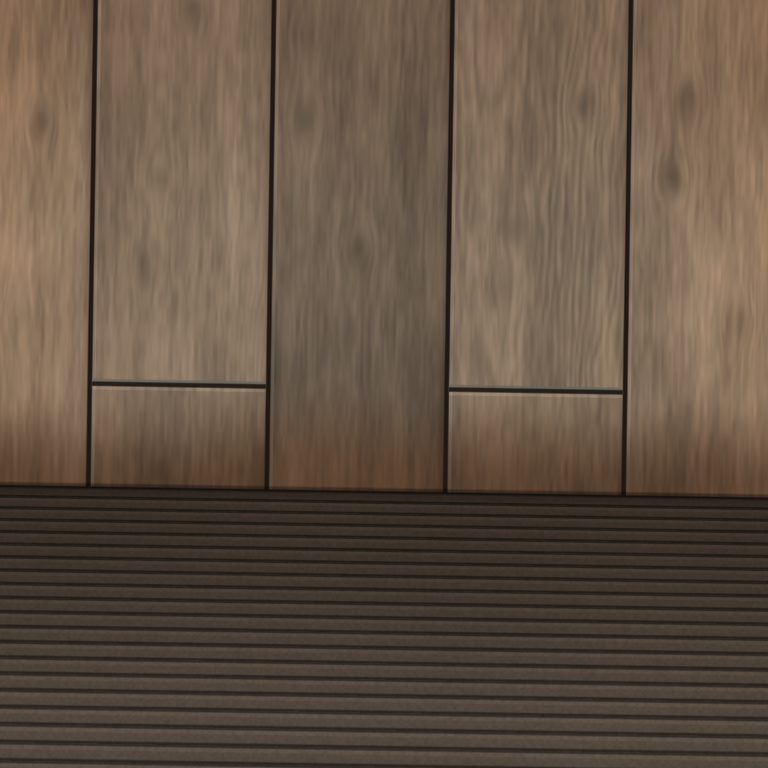
Write a three.js fragment shader that draws this texture.

```glsl
// Brown wooden planks above a dark ribbed mat, seen at a slight tilt.
// Planks repeat across with noise grain and scattered knots; the ribs
// widen toward the viewer through a logarithmic repeat.
varying vec2 vUv;

const float PLANK_WIDTH = 0.2324;
const float TILT = 0.0165;
const vec3 SEAM_COLOR = vec3(0.11, 0.085, 0.065);

float hash(vec2 p) {
  return fract(sin(dot(p, vec2(127.1, 311.7))) * 43758.5453);
}

float noise(vec2 p) {
  vec2 i = floor(p), f = fract(p);
  f = f * f * (3.0 - 2.0 * f);
  return mix(mix(hash(i), hash(i + vec2(1.0, 0.0)), f.x),
             mix(hash(i + vec2(0.0, 1.0)), hash(i + vec2(1.0, 1.0)), f.x), f.y);
}

float fbm(vec2 p) {
  float sum = 0.0, amp = 0.5;
  for (int i = 0; i < 4; i++) {
    sum += amp * noise(p);
    p = p * 2.03 + 17.3;
    amp *= 0.5;
  }
  return sum;
}

// Soft band: one at distance zero, fading to zero at the given width
float band(float d, float width) {
  return 1.0 - smoothstep(width * 0.35, width, abs(d));
}

// x: darkness of the knots, y: sideways push they give the grain
vec2 knots(vec2 p, float id) {
  vec2 sum = vec2(0.0);
  for (int i = 0; i < 3; i++) {
    float k = float(i);
    vec2 center = vec2(0.04 + 0.15 * hash(vec2(id + 2.0, k + 3.0)),
                       0.55 + 0.15 * (k + hash(vec2(k + 7.0, id + 5.0))));
    vec2 d = (p - center) / vec2(0.014, 0.022);
    float falloff = exp(-dot(d, d));
    float strength = 0.4 + 0.6 * hash(vec2(id, k + 11.0));
    sum += strength * vec2(falloff, 0.012 * d.x * exp(-0.4 * dot(d, d)));
  }
  return sum;
}

// Signed grain shade around zero; p.x is measured from the plank's left side
float grain(vec2 p, float id) {
  vec2 knot = knots(p, id);
  vec2 q = p + vec2(id * 3.7, id * 1.9);
  q.x -= knot.y;
  float warp = fbm(q * vec2(14.0, 3.0));
  float fibers = noise(q * vec2(190.0, 16.0)) - 0.5;
  float pores = noise(q * vec2(330.0, 45.0)) - 0.5;
  float streaks = fbm(q * vec2(42.0, 2.6)) - 0.47;
  float arch = (p.x - 0.075) * (p.x - 0.075) * 90.0 - p.y * 1.5;
  float rings = sin((arch + warp * 1.8 + q.x * 5.0) * 24.0);
  float ringAmount = mix(0.012, 0.035, band(id - 3.0, 0.6));
  float blotches = fbm(q * vec2(9.0, 5.0)) - 0.47;
  return fibers * 0.12 + pores * 0.08 + streaks * 0.2 + rings * ringAmount
       + blotches * 0.22 - knot.x * 0.17;
}

vec3 planks(vec2 uv, float above) {
  float across = (uv.x - 0.1245 + 0.0153 * (1.0 - uv.y)) / PLANK_WIDTH;
  float id = floor(across) + 1.0;
  float local = fract(across) * PLANK_WIDTH;
  float seam = (fract(across + 0.5) - 0.5) * PLANK_WIDTH;

  // Cross joints lie on the second and fourth planks
  float jointed = band(id - 1.0, 0.6) + band(id - 3.0, 0.6);
  float joint = above - 0.1345;
  float pieceId = id + jointed * 6.0 * step(joint, 0.0);

  // Broad tones: warm top corners, gray middle, brown foot
  vec3 color = mix(vec3(0.535, 0.46, 0.385), vec3(0.49, 0.405, 0.33),
                   smoothstep(0.65, 1.0, uv.y));
  color += vec3(0.035, 0.005, -0.015) * smoothstep(0.25, 0.55, abs(uv.x - 0.5));
  color *= 1.0 - 0.13 * band(id - 2.0, 0.6) - 0.03 * band(id - 3.0, 0.6);
  color *= 1.0 - 0.15 * band(id - 2.0, 0.6) * smoothstep(0.7, 0.45, uv.y);
  float foot = 1.0 - smoothstep(0.0, 0.14, above + 0.03 * (noise(uv * 9.0) - 0.5));
  color = mix(color, vec3(0.35, 0.255, 0.185), foot * 0.95);
  color *= 1.0 + 1.25 * grain(vec2(local, uv.y), pieceId);

  // Grooves with shaded shoulders and a thin lit side
  color *= 1.0 - 0.3 * exp(-abs(seam) / 0.006);
  color += 0.07 * band(seam - 0.0055, 0.003);
  color = mix(color, SEAM_COLOR, 0.95 * band(seam, 0.0042));
  float openJoint = jointed * smoothstep(0.002, 0.004, abs(seam));
  color = mix(color, vec3(0.40, 0.40, 0.37), 0.8 * openJoint * band(joint - 0.0035, 0.0035));
  color = mix(color, SEAM_COLOR, 0.9 * openJoint * band(joint + 0.0005, 0.0042));
  color += 0.06 * openJoint * band(joint + 0.006, 0.003);
  return color;
}

vec3 ribbedMat(vec2 uv, float depth) {
  float phase = fract(35.7 * log(1.0 + 1.96 * depth));
  float near = smoothstep(0.0, 0.34, depth);
  vec3 color = mix(vec3(0.225, 0.185, 0.15), vec3(0.335, 0.29, 0.25), near);
  float groove = band(min(phase, 1.0 - phase), 0.2);
  float lip = band(phase - 0.26, 0.17);
  color *= 1.04 - 0.1 * phase - 0.42 * groove + 0.09 * lip;
  color *= 1.0 + 0.1 * (noise(uv * 300.0) - 0.5) + 0.1 * (fbm(uv * 5.0) - 0.47);
  return color * (0.75 + 0.25 * smoothstep(0.0, 0.02, depth));
}

void main() {
  float above = vUv.y - (0.3685 - TILT * vUv.x);
  vec3 wood = planks(vUv, max(above, 0.0));
  vec3 mat = ribbedMat(vUv, max(-above, 0.0));
  vec3 color = mix(mat, wood, smoothstep(-0.0015, 0.0015, above));
  color *= 1.0 - 0.35 * band(above, 0.006);
  gl_FragColor = vec4(color, 1.0);
}
```
